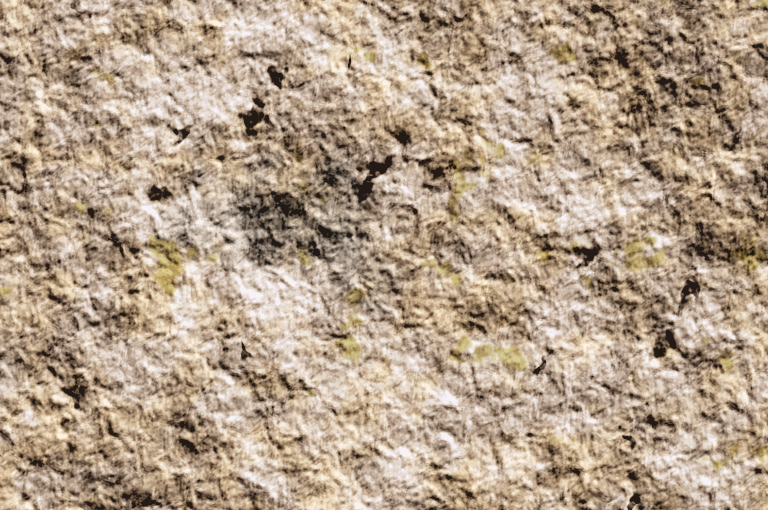
Give the GLSL for this texture, as a Shadertoy shader.

```glsl
// Weathered, sunlit limestone: a rough height field of noise and rounded grains
// is lit from the upper right. Its slope, height, pale crust, grey stain and
// scattered pits add up to one tone, which a ramp of stone colours paints.

const vec2 LIGHT_DIR = vec2(0.5, 0.866);
const int PIT_COUNT = 15;

float hash12(vec2 p) {
    vec3 q = fract(vec3(p.xyx) * 0.1031);
    q += dot(q, q.yzx + 33.33);
    return fract((q.x + q.y) * q.z);
}

vec2 hash22(vec2 p) {
    vec3 q = fract(vec3(p.xyx) * vec3(0.1031, 0.1030, 0.0973));
    q += dot(q, q.yzx + 33.33);
    return fract((q.xx + q.yz) * q.zy);
}

mat2 rotation(float angle) {
    float c = cos(angle), s = sin(angle);
    return mat2(c, s, -s, c);
}

// Value noise centred on zero
float noise(vec2 p) {
    vec2 cell = floor(p), f = fract(p);
    f = f * f * (3.0 - 2.0 * f);
    float low = mix(hash12(cell), hash12(cell + vec2(1, 0)), f.x);
    float high = mix(hash12(cell + vec2(0, 1)), hash12(cell + vec2(1, 1)), f.x);
    return mix(low, high, f.y) - 0.5;
}

float fbm(vec2 p, float frequency, int octaves, float gain) {
    float sum = 0.0, amplitude = 1.0;
    p = p * frequency + 40.0;
    for (int i = 0; i < octaves; i++) {
        sum += amplitude * noise(p);
        p = rotation(0.65) * p * 2.03 + 17.3;
        amplitude *= gain;
    }
    return sum;
}

// Distance to the nearest grain centre, in cells
float grainDistance(vec2 p) {
    vec2 cell = floor(p), f = fract(p);
    float nearest = 2.0;
    for (int y = -1; y <= 1; y++)
    for (int x = -1; x <= 1; x++) {
        vec2 offset = vec2(x, y);
        vec2 delta = offset + hash22(cell + offset + 60.0) - f;
        nearest = min(nearest, dot(delta, delta));
    }
    return sqrt(nearest);
}

float stoneHeight(vec2 p) {
    vec2 warp = 0.016 * vec2(noise(p * 31.0 + 5.0), noise(p * 31.0 + 71.0));
    float grains = 0.45 - grainDistance((p + warp) * 36.0 + 9.0);
    return fbm(p + warp, 14.0, 5, 0.62) + 0.36 * grains;
}

// Soft mask of ragged, elongated hollows
float pitMask(vec2 p, float aspect) {
    float mask = 0.0;
    p += 0.035 * vec2(fbm(p, 24.0, 3, 0.6), fbm(p + 7.0, 24.0, 3, 0.6));
    for (int i = 0; i < PIT_COUNT; i++) {
        vec2 center = hash22(vec2(float(i) + 3.0, 12.0)) * vec2(aspect, 1.0);
        vec2 shape = hash22(vec2(float(i) + 8.0, 47.0));
        float radius = mix(0.008, 0.022, shape.x * shape.x);
        vec2 local = rotation(1.6 * (shape.y - 0.6)) * (p - center);
        local /= radius * vec2(1.0, mix(1.0, 2.8, shape.y));
        mask = max(mask, 1.0 - smoothstep(0.5, 1.2, length(local)));
    }
    return mask;
}

// Tone is roughly a standard normal; the stops set the share of each colour
vec3 stoneRamp(float tone) {
    vec3 color = vec3(0.14, 0.10, 0.08);
    color = mix(color, vec3(0.37, 0.29, 0.22), smoothstep(-2.1, -1.44, tone));
    color = mix(color, vec3(0.54, 0.45, 0.36), smoothstep(-1.44, -0.86, tone));
    color = mix(color, vec3(0.69, 0.59, 0.49), smoothstep(-0.86, -0.24, tone));
    color = mix(color, vec3(0.81, 0.72, 0.61), smoothstep(-0.24, 0.44, tone));
    color = mix(color, vec3(0.91, 0.85, 0.77), smoothstep(0.44, 1.3, tone));
    return mix(color, vec3(0.98, 0.95, 0.91), smoothstep(1.3, 2.5, tone));
}

void mainImage(out vec4 fragColor, in vec2 fragCoord) {
    vec2 p = fragCoord / iResolution.y;
    float aspect = iResolution.x / iResolution.y;

    // Surface relief
    float height = stoneHeight(p);
    float relief = height - stoneHeight(p + LIGHT_DIR * 0.008);
    float speckle = fbm(p + 3.0, 130.0, 2, 0.7);

    // Broad weathering
    float broad = fbm(p + 11.0, 3.0, 3, 0.6);
    float crust = smoothstep(0.1, 0.5, fbm(p + 23.0, 5.0, 5, 0.7));
    vec2 stainOffset = (p - vec2(0.36 * aspect, 0.57)) / vec2(0.24, 0.16);
    float stain = 1.0 - smoothstep(0.3, 1.1, length(stainOffset) + 0.8 * fbm(p, 9.0, 4, 0.7));

    // Hollows with a sunlit wall facing the light
    float pit = pitMask(p, aspect);
    float litWall = pitMask(p + LIGHT_DIR * 0.022, aspect) * (1.0 - pit);

    float tone = 4.8 * relief + 1.15 * height + 1.1 * broad + 1.2 * speckle;
    tone += 0.7 * crust - 0.85 * stain - 2.3 * pit + 0.8 * litWall;
    vec3 color = stoneRamp(tone);

    // Mineral tints: ochre against cool white, grey stain, rare moss
    float warmth = clamp(0.5 + 1.3 * fbm(p + 31.0, 16.0, 3, 0.6) - 0.5 * crust, 0.0, 1.0);
    color *= mix(vec3(0.985, 1.0, 1.06), vec3(1.015, 1.0, 0.95), warmth);
    color = mix(color, vec3(dot(color, vec3(0.33))) * vec3(1.05, 1.0, 0.94), 0.5 * stain);
    float moss = smoothstep(0.46, 0.6, fbm(p + 53.0, 10.0, 4, 0.55));
    color = mix(color, color * vec3(0.82, 0.78, 0.45), 0.7 * moss);

    fragColor = vec4(clamp(color, 0.0, 1.0), 1.0);
}
```
